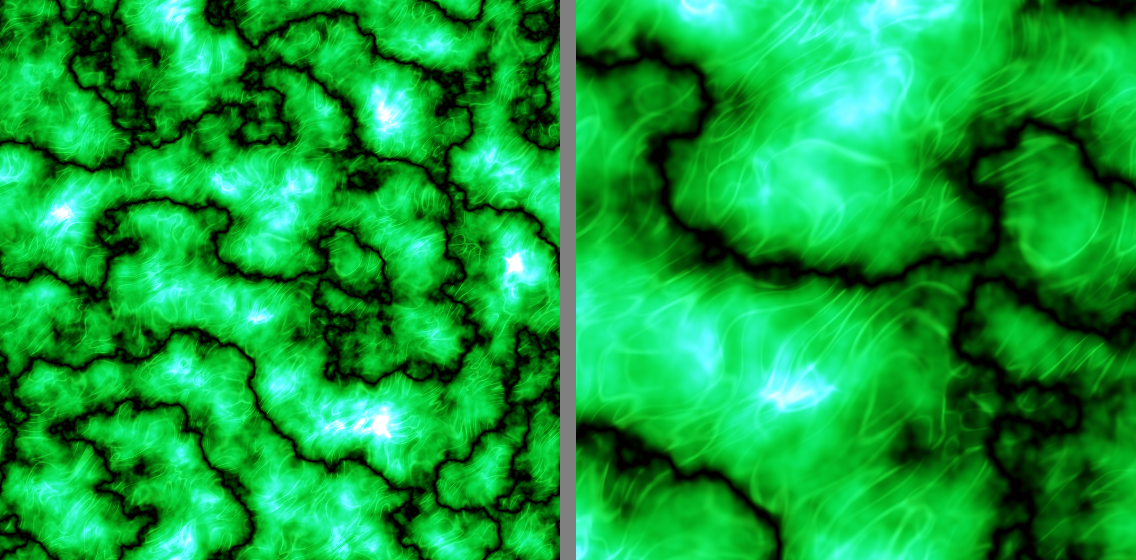
Left: the whole. Right: its middle third, enlarged.
Give the GLSL for this texture, as a Shadertoy shader.

```glsl
// Sine-free hash giving two values in 0..1
vec2 hash22(vec2 p) {
    vec3 q = fract(p.xyx * vec3(0.1031, 0.1030, 0.0973));
    q += dot(q, q.yzx + 33.33);
    return fract((q.xx + q.yz) * q.zy);
}

// Unit gradient of a lattice cell, wrapped to the period
vec2 cellGradient(vec2 cell, vec2 period, float seed) {
    vec2 h = hash22(mod(cell, period) + seed * 17.0);
    return normalize(h * 2.0 - 0.999);
}

// Gradient noise that repeats after a whole number of cells
float tileNoise(vec2 p, vec2 period, float seed) {
    vec2 cell = floor(p);
    vec2 f = p - cell;
    vec2 w = f * f * f * (f * (f * 6.0 - 15.0) + 10.0);
    vec2 e = vec2(1.0, 0.0);
    float a = dot(cellGradient(cell, period, seed), f);
    float b = dot(cellGradient(cell + e.xy, period, seed), f - e.xy);
    float c = dot(cellGradient(cell + e.yx, period, seed), f - e.yx);
    float d = dot(cellGradient(cell + e.xx, period, seed), f - e.xx);
    return mix(mix(a, b, w.x), mix(c, d, w.x), w.y);
}

// Sum of octaves, each shifted so the lattices do not line up
float tileFbm(vec2 uv, float period, float seed) {
    float sum = 0.0;
    float amplitude = 1.0;
    for (int i = 0; i < 6; i++) {
        float octaveSeed = seed + float(i);
        vec2 shift = hash22(vec2(octaveSeed, 5.0)) * 7.0;
        sum += amplitude * tileNoise(uv * period + shift, vec2(period), octaveSeed);
        amplitude *= 0.5;
        period *= 2.0;
    }
    return sum;
}

// Noise stretched along the rising diagonal
float diagonalNoise(vec2 uv, vec2 period, float seed) {
    vec2 across = vec2(uv.x - uv.y, uv.x + uv.y);
    return tileNoise(across * period, period, seed);
}

// Soft thin line along the zero contour of a field
float contourLine(float field, float width) {
    return 1.0 - smoothstep(0.0, width, abs(field));
}

// Black through green to pale cyan
vec3 emeraldRamp(float v) {
    float red = 0.008 + 0.012 * pow(v, 4.0);
    float green = 1.0 - exp(-1.5 * v - 0.12 * v * v);
    float blue = 0.21 * pow(v, 1.85);
    return vec3(red, green, blue);
}

void mainImage(out vec4 fragColor, in vec2 fragCoord) {
    vec2 uv = fragCoord / iResolution.xy;

    // Clouds folded at zero, which leaves dark veins
    float spread = 0.24;
    float level = abs(tileFbm(uv, 5.0, 3.0)) / spread;
    level = max(level - 0.04, 0.0);

    // Pale creases inside the brightest clouds
    float crease = contourLine(tileFbm(uv, 6.0, 21.0), 0.07);
    level += 0.3 * crease * smoothstep(1.1, 1.9, level);

    // Fine bent strokes with light relief
    vec2 bend = vec2(tileNoise(uv * 12.0, vec2(12.0), 31.0),
                     tileNoise(uv * 12.0, vec2(12.0), 37.0));
    vec2 bentUv = uv + 0.045 * bend;
    float broad = diagonalNoise(bentUv, vec2(36.0, 15.0), 41.0);
    float fine = diagonalNoise(bentUv, vec2(52.0, 24.0), 47.0);
    float strokes = contourLine(broad, 0.11) + 0.5 * contourLine(fine, 0.13);
    float patches = 0.6 + 1.2 * tileNoise(uv * 24.0, vec2(24.0), 53.0);
    strokes *= clamp(patches, 0.1, 1.0) * smoothstep(0.06, 0.4, level);
    level *= 0.95 + 0.3 * broad + 0.25 * fine;
    level += 0.3 * strokes;

    vec3 strokeTint = vec3(0.07, 0.04, 0.02);
    vec3 color = emeraldRamp(level) + strokeTint * strokes;
    fragColor = vec4(clamp(color, 0.0, 1.0), 1.0);
}
```
